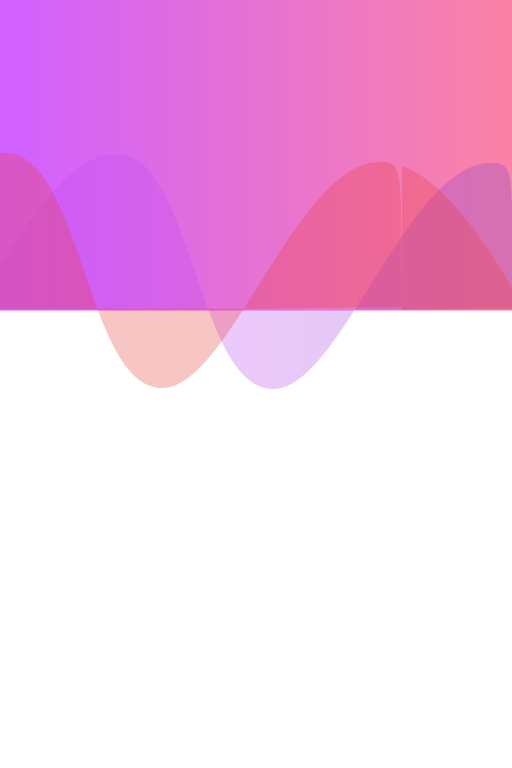
This background is drawn by a Shadertoy shader. Its source:

```glsl
// Draws two translucent waves crossing the lower edge of a violet to coral band on white.

const vec2 GRID = vec2(512.0, 768.0);   // design grid spanning the canvas, y downwards
const float BAND_EDGE = 310.5;
const float TILE_SEAM = 402.0;          // where the wave pattern starts again
const float WAVE_ALPHA = 0.3;

const vec3 VIOLET = vec3(0.82, 0.38, 1.0);
const vec3 CORAL = vec3(0.98, 0.51, 0.66);
const vec3 RED = vec3(0.91, 0.24, 0.24);
const vec3 LILAC = vec3(0.76, 0.30, 0.95);
const vec3 PLUM = vec3(0.53, 0.27, 0.80);

vec2 bezier(float t, vec2 a, vec2 b, vec2 c, vec2 d) {
    float s = 1.0 - t;
    return s * s * s * a + 3.0 * s * s * t * b + 3.0 * s * t * t * c + t * t * t * d;
}

// Height (x) and slope (y) of a Bezier curve whose x grows steadily.
vec2 curveAt(float x, vec2 a, vec2 b, vec2 c, vec2 d) {
    float low = 0.0, high = 1.0;
    for (int i = 0; i < 18; i++) {
        float mid = 0.5 * (low + high);
        if (bezier(mid, a, b, c, d).x < x) low = mid;
        else high = mid;
    }
    float t = 0.5 * (low + high), s = 1.0 - t;
    vec2 tangent = s * s * (b - a) + 2.0 * s * t * (c - b) + t * t * (d - c);
    return vec2(bezier(t, a, b, c, d).y, tangent.y / max(tangent.x, 0.001));
}

// Rise, fall, trough, long rise, sharp drop, then the next tile.
vec2 waveCurve(float x) {
    vec2 start = vec2(-111.0, 265.0), crest = vec2(5.0, 153.0);
    vec2 trough = vec2(162.0, 388.0), peak = vec2(380.0, 162.0);
    if (x < crest.x)
        return curveAt(x, start, vec2(-70.0, 200.0), vec2(-35.0, 153.0), crest);
    if (x < trough.x)
        return curveAt(x, crest, vec2(82.0, 153.0), vec2(86.0, 388.0), trough);
    if (x < peak.x)
        return curveAt(x, trough, vec2(230.0, 388.0), vec2(296.0, 162.0), peak);
    if (x < TILE_SEAM)
        return curveAt(x, peak, vec2(405.0, 162.0), vec2(400.0, 172.0), vec2(TILE_SEAM, 307.0));
    return curveAt(x, vec2(TILE_SEAM, 166.0), vec2(440.0, 178.0),
                   vec2(485.0, 240.0), vec2(512.0, 288.0));
}

float coverage(float distanceInside, float pixel) {
    return clamp(distanceInside / pixel + 0.5, 0.0, 1.0);
}

// Area enclosed between the wave and its nearly level baseline.
float waveMask(vec2 p, float pixel) {
    vec2 curve = waveCurve(p.x);
    float baseline = p.x < TILE_SEAM ? 308.8 - 1.6 * smoothstep(243.0, TILE_SEAM, p.x) : 310.0;
    float belowCurve = coverage((p.y - curve.x) / sqrt(1.0 + curve.y * curve.y), pixel);
    return abs(belowCurve - coverage(p.y - baseline, pixel));
}

void mainImage(out vec4 fragColor, in vec2 fragCoord) {
    vec2 uv = fragCoord / iResolution.xy;
    vec2 p = vec2(uv.x, 1.0 - uv.y) * GRID;
    float pixel = GRID.y / iResolution.y;

    // Gradient band above white
    vec3 band = mix(VIOLET, CORAL, clamp((p.x - 15.0) / 480.0, 0.0, 1.0));
    vec3 color = mix(vec3(1.0), band, coverage(BAND_EDGE - p.y, pixel));

    // Rear purple wave, shifted right, then the front red wave
    vec3 purple = mix(LILAC, PLUM, smoothstep(200.0, 490.0, p.x));
    color = mix(color, purple, WAVE_ALPHA * waveMask(p - vec2(111.0, 1.0), pixel));
    color = mix(color, RED, WAVE_ALPHA * waveMask(p, pixel));

    fragColor = vec4(color, 1.0);
}
```
